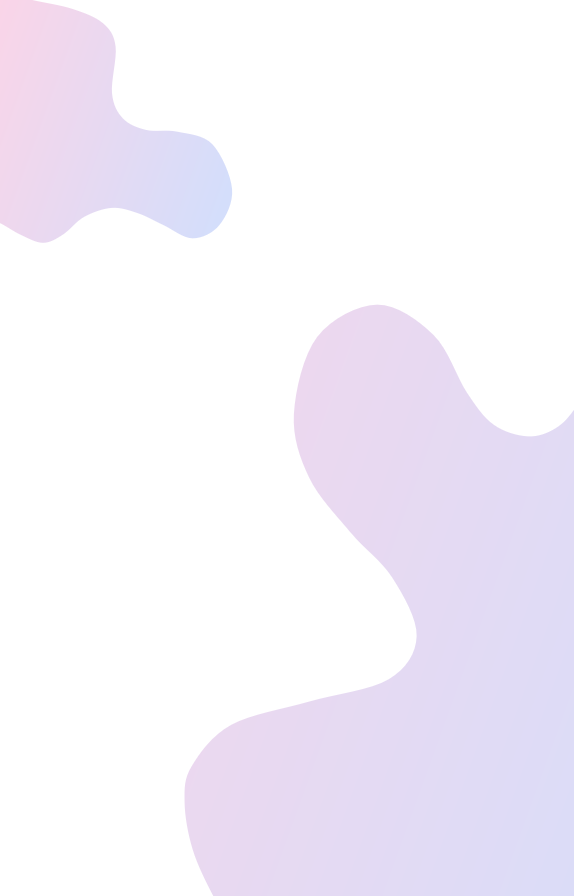
This background is drawn by a WebGL 2 fragment shader. Its source:

```glsl
#version 300 es
precision highp float;
// Two soft organic blobs on white, one in the top left, one rising from the lower right.
// Each outline is a closed Catmull-Rom spline turned into a signed distance,
// filled with a slanted pink-to-blue gradient. The canvas is 1000 units tall, y down.

uniform vec2 u_resolution;
out vec4 fragColor;

const float CANVAS_HEIGHT = 1000.0;
const vec3 PAPER = vec3(1.0);
const vec3 PINK = vec3(0.980, 0.835, 0.910);
const vec3 BLUE = vec3(0.830, 0.870, 0.985);
const vec2 GRADIENT_AXIS = vec2(0.94, 0.34);
const vec2 CORNER_RANGE = vec2(0.0, 315.0);   // gradient start and end along the axis
const vec2 RISING_RANGE = vec2(64.0, 1148.0);
const int KNOTS = 23;
const int STEPS = 8;                          // chords per spline span

// Outline knots, clockwise or not, closing outside the canvas
const vec2 CORNER_BLOB[KNOTS] = vec2[KNOTS](
    vec2(-7, -10), vec2(36, 0), vec2(81, 10), vec2(115, 26), vec2(129, 52),
    vec2(125, 104), vec2(137, 132), vec2(163, 145), vec2(198, 147), vec2(237, 161),
    vec2(259, 211), vec2(245, 251), vec2(215, 266), vec2(182, 251), vec2(154, 238),
    vec2(125, 232), vec2(94, 242), vec2(70, 262), vec2(48, 271), vec2(23, 262),
    vec2(0, 249), vec2(-26, 238), vec2(-40, 110));

const vec2 RISING_BLOB[KNOTS] = vec2[KNOTS](
    vec2(667, 410), vec2(643, 454), vec2(620, 478), vec2(589, 487), vec2(551, 474),
    vec2(521, 438), vec2(484, 374), vec2(421, 340), vec2(354, 376), vec2(328, 462),
    vec2(345, 533), vec2(391, 594), vec2(438, 645), vec2(465, 710), vec2(434, 758),
    vec2(345, 783), vec2(258, 809), vec2(214, 855), vec2(206, 895), vec2(215, 948),
    vec2(238, 1000), vec2(267, 1049), vec2(690, 1055));

// Point on the span b..c, with neighbours a and d shaping its tangents
vec2 catmullRom(vec2 a, vec2 b, vec2 c, vec2 d, float t) {
    vec2 cubic = 3.0 * (b - c) + d - a;
    vec2 square = 2.0 * a - 5.0 * b + 4.0 * c - d;
    return b + 0.5 * t * (c - a + t * (square + t * cubic));
}

float segmentDistanceSquared(vec2 p, vec2 a, vec2 b) {
    vec2 ab = b - a;
    vec2 offset = p - a - ab * clamp(dot(p - a, ab) / dot(ab, ab), 0.0, 1.0);
    return dot(offset, offset);
}

// True when a horizontal ray from p crosses the segment
bool rayCrosses(vec2 p, vec2 a, vec2 b) {
    if ((a.y > p.y) == (b.y > p.y)) return false;
    return p.x < a.x + (b.x - a.x) * (p.y - a.y) / (b.y - a.y);
}

// Signed distance to the closed spline, negative inside
float blobDistance(vec2 p, vec2 knots[KNOTS]) {
    float nearest = 1e9;
    float side = 1.0;
    vec2 from = knots[0];
    for (int i = 0; i < KNOTS; i++) {
        vec2 a = knots[(i + KNOTS - 1) % KNOTS];
        vec2 b = knots[i];
        vec2 c = knots[(i + 1) % KNOTS];
        vec2 d = knots[(i + 2) % KNOTS];
        for (int s = 1; s <= STEPS; s++) {
            vec2 to = s == STEPS ? c : catmullRom(a, b, c, d, float(s) / float(STEPS));
            nearest = min(nearest, segmentDistanceSquared(p, from, to));
            if (rayCrosses(p, from, to)) side = -side;
            from = to;
        }
    }
    return side * sqrt(nearest);
}

vec3 slantedGradient(vec2 p, vec2 range) {
    float t = (dot(p, GRADIENT_AXIS) - range.x) / (range.y - range.x);
    return mix(PINK, BLUE, clamp(t, 0.0, 1.0));
}

// Fill coverage with an edge one screen pixel wide
float coverage(float dist, float pixel) {
    return clamp(0.5 - dist / pixel, 0.0, 1.0);
}

void main() {
    float pixel = CANVAS_HEIGHT / u_resolution.y;
    vec2 p = vec2(gl_FragCoord.x, u_resolution.y - gl_FragCoord.y) * pixel;

    float corner = coverage(blobDistance(p, CORNER_BLOB), pixel);
    float rising = coverage(blobDistance(p, RISING_BLOB), pixel);

    vec3 color = mix(PAPER, slantedGradient(p, CORNER_RANGE), corner);
    color = mix(color, slantedGradient(p, RISING_RANGE), rising);
    fragColor = vec4(color, 1.0);
}
```
